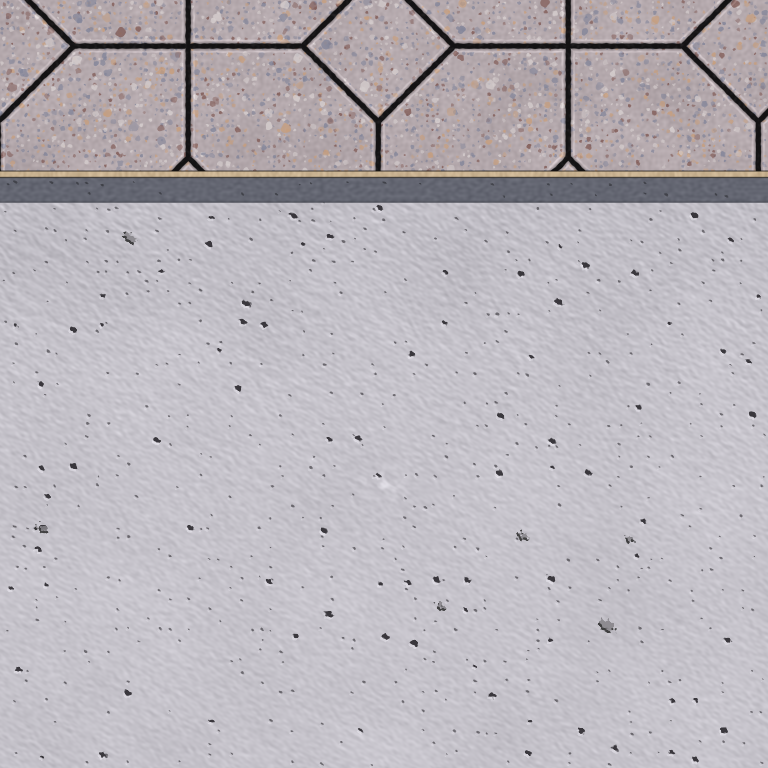
Give the GLSL for this texture, as a Shadertoy shader.

```glsl
const vec2  TILE_PERIOD    = vec2(0.4948, 0.4870);
const vec2  DIAMOND_CENTRE = vec2(0.4925, 0.9400);
const float DIAMOND_RADIUS = 0.0985;
const float GROUT_HALF     = 0.0034;
const float TILE_BOTTOM    = 0.7773;
const float TRIM_BOTTOM    = 0.7690;
const float BAND_BOTTOM    = 0.7360;
const vec2  GRAIN_DIR      = vec2(0.857, -0.515);
const vec2  LIGHT_SHIFT    = vec2(0.0012, 0.0020);
const vec3  CONCRETE = vec3(0.772, 0.762, 0.792);
const vec3  TILE     = vec3(0.705, 0.660, 0.675);
const vec3  GROUT    = vec3(0.075, 0.070, 0.075);
const vec3  TRIM     = vec3(0.790, 0.700, 0.570);
const vec3  BAND     = vec3(0.390, 0.400, 0.445);

vec3 hash3(vec2 p) {
    vec3 q = fract(p.xyx * vec3(0.1031, 0.1030, 0.0973));
    q += dot(q, q.yxz + 33.33);
    return fract((q.xxy + q.yzz) * q.zyx);
}

float corner(vec2 cell, vec2 f, vec2 o) {
    return dot(hash3(cell + o).xy * 2.0 - 1.0, f - o);
}

float gradientNoise(vec2 p) {
    vec2 i = floor(p), f = p - i;
    vec2 u = f * f * f * (f * (f * 6.0 - 15.0) + 10.0);
    return mix(mix(corner(i, f, vec2(0, 0)), corner(i, f, vec2(1, 0)), u.x),
               mix(corner(i, f, vec2(0, 1)), corner(i, f, vec2(1, 1)), u.x), u.y);
}

// Coordinates along and across the surface grain
vec2 grainSpace(vec2 p) {
    return vec2(dot(p, GRAIN_DIR), dot(p, vec2(-GRAIN_DIR.y, GRAIN_DIR.x)));
}

float roughHeight(vec2 p) {
    vec2 g = grainSpace(p) * vec2(0.6, 1.0) + 3.0;
    return gradientNoise(g * 85.0) + 0.7 * gradientNoise(g * 190.0);
}

// One ragged hole in a random share of the grid cells
float pits(vec2 p, float cells, float density, float radius, float aa) {
    vec2 g = p * cells, id = floor(g);
    vec3 h = hash3(id + cells);
    vec2 o = grainSpace(fract(g) - 0.3 - 0.4 * h.xy) / cells * vec2(0.8, 1.25);
    o += radius * 0.9 * vec2(gradientNoise(p * 210.0), gradientNoise(p * 210.0 + 51.0));
    float r = radius * mix(0.5, 1.0, fract(h.z * 57.0));
    return step(1.0 - density, h.z) * smoothstep(aa, -aa, length(o) - r);
}

float allPits(vec2 p, float aa) {
    float fine = pits(p, 75.0, 0.13, 0.0019, aa) * 0.55;
    float medium = pits(p, 27.0, 0.15, 0.0043, aa) * 0.85;
    return max(fine, medium);
}

vec3 concrete(vec2 p, float aa) {
    float relief = roughHeight(p + LIGHT_SHIFT) - roughHeight(p);
    float patches = gradientNoise(p * 7.0) + 0.6 * gradientNoise(p * 19.0 + 8.0);
    float wear = 0.75 + 0.5 * smoothstep(0.2, 0.75, p.y);
    vec3 col = CONCRETE + 0.095 * relief * wear + 0.028 * patches;
    col += 0.045 * gradientNoise(grainSpace(p) * vec2(110.0, 200.0));
    col -= 0.02 * smoothstep(0.45, 0.75, p.y);
    // Pale scuffs
    float scuff = smoothstep(0.32, 0.6, gradientNoise(p * 9.0 + 21.0));
    col += 0.10 * scuff * smoothstep(0.0, 0.4, gradientNoise(p * 75.0));
    // Holes with a lit lower lip, then broad shallow hollows
    float hole = allPits(p, aa);
    float lip = allPits(p + LIGHT_SHIFT * 1.5, aa) * (1.0 - hole);
    col = mix(col + 0.09 * lip, vec3(0.13, 0.12, 0.14), hole);
    float hollow = pits(p, 8.0, 0.16, 0.0095, aa);
    float floorLit = pits(p - LIGHT_SHIFT * 1.4, 8.0, 0.16, 0.0095, aa);
    return mix(col, mix(vec3(0.16), vec3(0.52, 0.51, 0.53), floorLit), hollow * 0.85);
}

vec2 wrapTile(vec2 p) {
    return abs((fract(p / TILE_PERIOD + 0.5) - 0.5) * TILE_PERIOD);
}

// Distance to joints: two offset sets of diamonds linked by straight lines
float jointDistance(vec2 p) {
    vec2 a = wrapTile(p - DIAMOND_CENTRE);
    vec2 b = wrapTile(p - DIAMOND_CENTRE + 0.5 * TILE_PERIOD);
    float edge = (min(a.x + a.y, b.x + b.y) - DIAMOND_RADIUS) * 0.7071;
    float line = min(min(a.x, a.y), min(b.x, b.y));
    return edge < 0.0 ? -edge : min(edge, line);
}

vec3 addChips(vec3 col, vec2 p, float cells, float density, float aa) {
    vec2 g = p * cells, id = floor(g);
    vec3 h = hash3(id + 3.0 * cells), k = hash3(id + 140.0);
    vec2 o = fract(g) - 0.35 - 0.3 * h.xy;
    o += 0.22 * vec2(gradientNoise(g * 2.3), gradientNoise(g * 2.3 + 37.0));
    float chip = smoothstep(aa, -aa, (length(o) - mix(0.14, 0.36, k.y)) / cells);
    vec3 tint = k.x < 0.36 ? vec3(0.51, 0.52, 0.60) :
                k.x < 0.58 ? vec3(0.78, 0.62, 0.49) :
                k.x < 0.74 ? vec3(0.50, 0.35, 0.33) : vec3(0.84, 0.81, 0.81);
    return mix(col, tint, chip * step(h.z, density) * mix(0.4, 0.85, k.z));
}

vec3 terrazzo(vec2 p, float aa) {
    vec3 col = TILE + 0.05 * gradientNoise(p * 13.0) + 0.07 * gradientNoise(p * 160.0);
    col = addChips(col, p, 150.0, 0.45, aa);
    col = addChips(col, p + 0.37, 92.0, 0.38, aa);
    col = addChips(col, p + 0.71, 56.0, 0.20, aa);
    // Worn bevel and dark joints
    float d = jointDistance(p) + 0.0012 * gradientNoise(p * 140.0);
    float bevel = 1.0 - smoothstep(0.0, 0.0022, abs(d - 0.0075));
    col += 0.11 * bevel * (0.7 + gradientNoise(p * 60.0));
    col *= mix(0.82, 1.0, smoothstep(GROUT_HALF, 0.0065, d));
    vec3 joint = GROUT + 0.10 * max(gradientNoise(p * 180.0), 0.0);
    return mix(joint, col, smoothstep(-aa, aa, d - GROUT_HALF));
}

void mainImage(out vec4 fragColor, in vec2 fragCoord) {
    vec2 p = fragCoord / iResolution.xy;
    float aa = 0.75 / iResolution.y;
    vec3 band = BAND + 0.07 * gradientNoise(p * vec2(130.0, 190.0));
    band *= 1.0 - 0.35 * pits(p, 65.0, 0.2, 0.002, aa);
    band *= 1.0 - 0.2 * smoothstep(0.004, 0.0, p.y - BAND_BOTTOM);
    vec3 trim = TRIM + 0.10 * gradientNoise(p * vec2(210.0, 90.0));
    // Stacked strips from bottom to top
    vec3 col = concrete(p, aa);
    col = mix(col, band, smoothstep(-aa, aa, p.y - BAND_BOTTOM));
    col = mix(col, trim, smoothstep(-aa, aa, p.y - TRIM_BOTTOM));
    col = mix(col, terrazzo(p, aa), smoothstep(-aa, aa, p.y - TILE_BOTTOM));
    // Thin shadows on both sides of the trim
    float seam = min(abs(p.y - TILE_BOTTOM), abs(p.y - TRIM_BOTTOM));
    col *= 1.0 - 0.55 * smoothstep(0.0008 + aa, 0.0008 - aa, seam);
    fragColor = vec4(clamp(col, 0.0, 1.0), 1.0);
}
```
